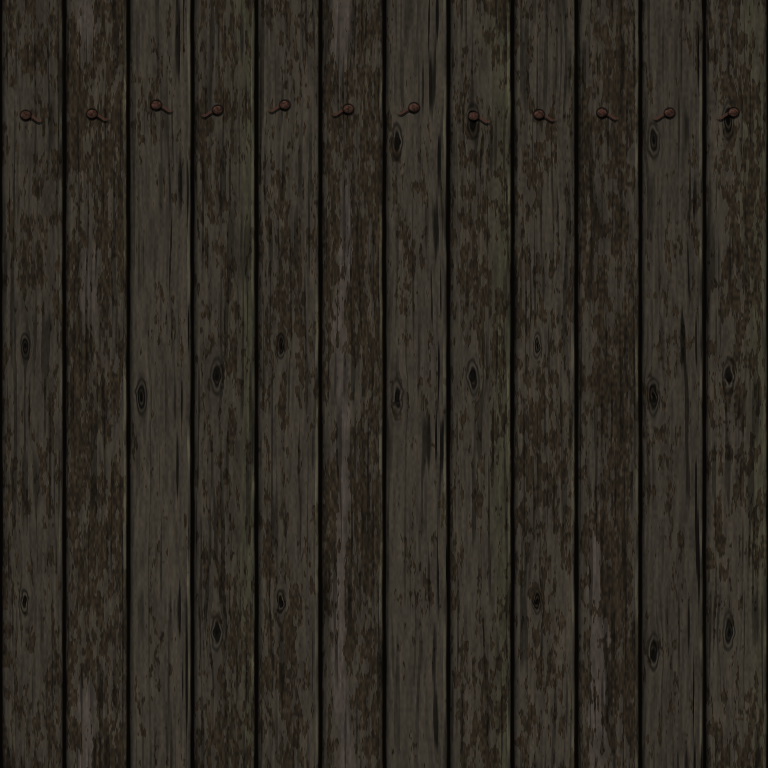
This texture is drawn by a WebGL 1 fragment shader. Its source:

```glsl
precision highp float;
uniform vec2 u_resolution;

#define PLANKS 12.0
#define SEAM_OFFSET 0.008
#define SEAM_WIDTH 0.027
#define NAIL_HEIGHT 0.856
#define NAIL_RADIUS 0.082
#define PAINT vec3(0.222, 0.202, 0.171)
#define BARE_WOOD vec3(0.142, 0.118, 0.088)
#define PALE_PAINT vec3(0.272, 0.243, 0.222)
#define MOSS vec3(0.225, 0.220, 0.165)
#define GAP vec3(0.022, 0.019, 0.016)
#define RUST vec3(0.300, 0.205, 0.170)

float hash(vec2 p) {
  return fract(sin(dot(p, vec2(127.1, 311.7))) * 43758.5453);
}

float noise(vec2 p) {
  vec2 i = floor(p), f = fract(p);
  f = f * f * (3.0 - 2.0 * f);
  return mix(mix(hash(i), hash(i + vec2(1.0, 0.0)), f.x),
             mix(hash(i + vec2(0.0, 1.0)), hash(i + vec2(1.0, 1.0)), f.x), f.y);
}

float fbm(vec2 p) {
  float sum = 0.0, gain = 0.5;
  for (int i = 0; i < 3; i++) {
    sum += gain * noise(p);
    p = p * 2.1 + 13.7;
    gain *= 0.6;
  }
  return sum;
}

// Offset from the nearest knot, in knot radii; far away where there is none
vec2 knotOffset(vec2 p, float id, float kind) {
  float span = PLANKS / 3.0;
  float phase = kind < 0.5 ? 0.65 : (kind < 2.5 ? 0.45 : 0.53);
  float row = floor(p.y / span);
  float present = step(0.3, hash(vec2(id, row + 5.0)));
  if (kind == 0.0) present = step(row, 1.5);
  if (kind == 1.0 || present < 0.5) return vec2(9.0);
  float x = kind == 2.0 ? 0.2 : 0.38;
  vec2 d = vec2(p.x - x, p.y - (row + phase) * span);
  d.x += 0.035 * (noise(p * 9.0 + id) - 0.5);
  float size = kind < 0.5 ? 0.7 : 1.0;
  return d / (vec2(0.075, 0.23) * size);
}

vec3 wood(vec2 p, float id, float kind) {
  vec2 seed = vec2(id * 37.3, id * 11.9);
  vec2 k = knotOffset(p, id, kind);
  float r = length(k);

  // Grain bends around the knot
  vec2 g = p;
  g.x -= 0.07 * k.x * exp(-r * r * 0.3);
  g.x += 0.06 * (noise(vec2(p.x * 2.0, p.y * 0.7) + seed) - 0.5);
  float fine = noise(vec2(g.x * 30.0, g.y * 2.5) + seed);
  float broad = noise(vec2(g.x * 6.0, g.y * 0.4) + seed.yx);
  float speck = noise(vec2(g.x * 42.0, g.y * 15.0) + seed);

  // Weathered paint, tinted by plank kind
  float side = smoothstep(0.45, 0.95, p.x + 0.3 * (broad - 0.5));
  vec3 col = PAINT * mix(0.95, 1.03, hash(vec2(id, 3.0)));
  if (kind == 3.0) col = mix(col, MOSS, 0.6 * side);
  float streak = 0.0;
  if (kind == 1.0) {
    float center = 0.36 + 0.15 * (noise(vec2(p.y * 0.6, id)) - 0.5);
    float ragged = 0.12 * (noise(vec2(g.x * 16.0, g.y * 4.0)) - 0.5);
    streak = 1.0 - smoothstep(0.06, 0.15, abs(g.x - center) + ragged);
    streak *= smoothstep(0.4, 0.6, noise(vec2(p.y * 0.4, id * 5.0)));
    col = mix(col, PALE_PAINT, 0.8 * streak);
  }

  // Small ragged flakes gathered in worn areas
  float wear = kind == 0.0 ? 0.44 : (kind == 1.0 ? 0.52 : (kind == 2.0 ? 0.35 : 0.45));
  float area = fbm(vec2(g.x * 3.5, g.y * 0.6) + seed);
  float chips = fbm(vec2(g.x * 17.0, g.y * 4.2) + seed.yx);
  float flakes = 0.4 * area + 0.6 * chips + 0.14 * streak;
  float peel = 1.0 - smoothstep(wear - 0.035, wear + 0.035, flakes);
  col = mix(col, BARE_WOOD * (0.8 + 0.5 * speck), peel * 0.85);

  // Long streaks, speckle and thin dark cracks
  col *= 0.72 + 0.29 * fine + 0.06 * broad + 0.19 * speck;
  float lines = noise(vec2(g.x * 28.0, g.y * 0.9) + seed + 41.0);
  float crack = smoothstep(0.62, 0.85, lines);
  col *= 1.0 - crack * (kind == 2.0 ? 0.2 + 0.5 * side : 0.32);

  // Broken knot rings around a dark core
  float rings = 0.5 + 0.5 * sin(r * 10.0 + 4.0 * fine);
  col *= 1.0 - 0.65 * rings * (1.0 - smoothstep(0.7, 1.8, r));
  return mix(col, GAP, 0.8 * (1.0 - smoothstep(0.25, 0.6, r + 0.3 * (speck - 0.5))));
}

vec3 addNail(vec3 col, vec2 p, float id, float px) {
  vec2 jitter = vec2(hash(vec2(id, 1.0)), hash(vec2(id, 2.0))) - 0.5;
  vec2 d = p - vec2(0.42, NAIL_HEIGHT * PLANKS) - jitter * vec2(0.1, 0.2);
  float r = length(d * vec2(0.95, 1.15));

  // Curled scratch with a dark underside
  float turn = hash(vec2(id, 4.0)) < 0.35 ? -1.0 : 1.0;
  vec2 t = vec2(d.x * turn - 0.13, d.y + 0.055 - 0.035 * sin(d.x * turn * 22.0));
  float scratch = 1.0 - smoothstep(0.6, 1.2, length(t / vec2(0.13, 0.03)));
  float under = 1.0 - smoothstep(0.6, 1.3, length((t + vec2(0.0, 0.04)) / vec2(0.13, 0.03)));
  col *= 1.0 - 0.6 * under;
  col = mix(col, RUST * 0.85, scratch * 0.8);

  // Flat worn head inside a dark rim
  float shade = 1.0 - smoothstep(0.9, 1.35, length(d + vec2(0.0, 0.01)) / NAIL_RADIUS);
  col *= 1.0 - 0.8 * shade;
  float light = 0.72 + 0.28 * dot(d, vec2(-0.5, 0.85)) / NAIL_RADIUS;
  light *= 0.65 + 0.6 * noise(d * 40.0 + id * 9.0);
  return mix(col, RUST * light, 1.0 - smoothstep(-px, px, r - NAIL_RADIUS * 0.9));
}

void main() {
  vec2 p = gl_FragCoord.xy / u_resolution * PLANKS;
  float px = PLANKS / u_resolution.x;
  p.x -= SEAM_OFFSET;
  float id = mod(floor(p.x), PLANKS);
  p.x = fract(p.x);
  vec3 col = wood(p, id, mod(id, 4.0));

  // Plank edges: soft shade, worn pale lip and black gap
  float edge = min(p.x, 1.0 - p.x) + 0.012 * (noise(vec2(p.y * 2.5, id)) - 0.5);
  col *= mix(0.6, 1.0, smoothstep(0.02, 0.11, edge));
  float lip = 1.0 - smoothstep(0.01, 0.03, abs(edge - 0.06));
  col += MOSS * 0.6 * lip * step(0.5, p.x) * noise(vec2(p.y * 2.0, id * 7.0));
  col = mix(GAP, col, smoothstep(-px, px, edge - SEAM_WIDTH));

  gl_FragColor = vec4(addNail(col, p, id, px), 1.0);
}
```
